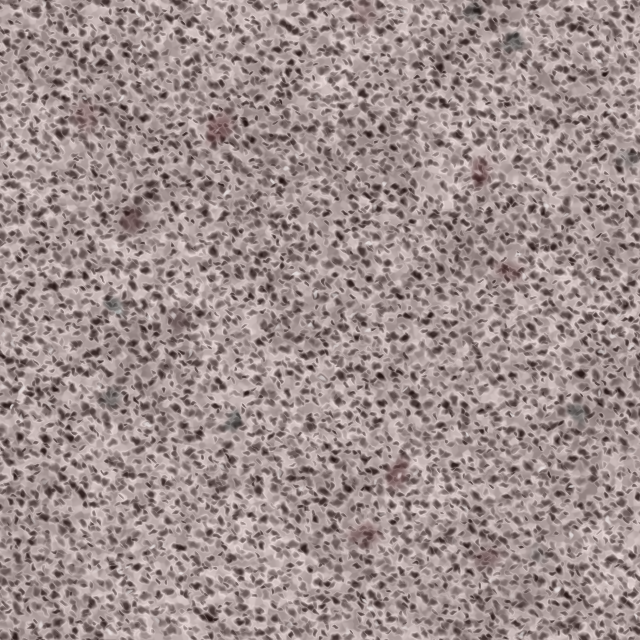
Reproduce this texture procedurally as a Shadertoy shader.

```glsl
// Weathered pinkish-grey stone, densely pitted with short slanted dark pores.
// Two scales of jittered elliptical pores with pale rims lie over smooth
// cellular grain; sparse dark pebbles and bright glints are scattered on top.

const vec3  STONE_TINT   = vec3(0.0, -0.060, -0.065); // offset from grey
const vec3  GREEN_PEBBLE = vec3(-0.045, 0.010, 0.010);
const vec3  RED_PEBBLE   = vec3(0.030, -0.030, -0.020);
const float BASE_TONE    = 0.695;
const float GRAIN_AMOUNT = 0.24;
const float PATCH_AMOUNT = 0.09;
const float RIM_AMOUNT   = 0.055;
const float PEBBLE_TONE  = 0.43;
const float PORE_SLANT   = -0.45;                     // radians
const float COARSE_GRID  = 50.0;                      // cells per canvas
const float FINE_GRID    = 71.0;
const float GRAIN_GRID   = 105.0;
const float PATCH_GRID   = 9.0;
const float PEBBLE_GRID  = 9.0;
const float GLINT_GRID   = 36.0;

vec3 hash3(vec2 cell, float seed) {
    vec3 q = fract(vec3(cell.xyx + seed * 17.3) * vec3(0.1031, 0.1030, 0.0973));
    q += dot(q, q.yxz + 33.33);
    return fract((q.xxy + q.yzz) * q.zyx);
}

// Smooth cellular noise: random cell values blended by distance, about -0.5..0.5
float cellNoise(vec2 p, float seed) {
    vec2 home = floor(p);
    float sum = 0.0, total = 0.0;
    for (int y = -1; y <= 1; y++)
    for (int x = -1; x <= 1; x++) {
        vec2 cell = home + vec2(x, y);
        vec3 rnd = hash3(cell, seed);
        vec2 d = p - cell - rnd.xy;
        float weight = exp(-7.0 * dot(d, d));
        sum += weight * rnd.z;
        total += weight;
    }
    return sum / total - 0.5;
}

// Scattered soft ellipses: x = strength, y = rim, z = random value of the strongest
vec3 flecks(vec2 p, float seed, vec2 axes, float spread, float chance) {
    vec2 home = floor(p);
    vec3 result = vec3(0.0);
    for (int y = -1; y <= 1; y++)
    for (int x = -1; x <= 1; x++) {
        vec2 cell = home + vec2(x, y);
        vec3 place = hash3(cell, seed);
        vec3 kind = hash3(cell, seed + 5.0);
        if (place.z > chance) continue;
        vec2 d = p - cell - mix(vec2(0.08), vec2(0.92), place.xy);
        float angle = PORE_SLANT + spread * (kind.x - 0.5);
        float c = cos(angle), s = sin(angle);
        d = vec2(c * d.x + s * d.y, c * d.y - s * d.x);
        float r = length(d / (axes * mix(0.75, 1.25, kind.y)));
        float strength = (1.0 - smoothstep(0.35, 1.4, r)) * mix(0.3, 1.0, kind.z);
        float rim = smoothstep(0.9, 1.4, r) * (1.0 - smoothstep(1.4, 2.0, r));
        if (strength > result.x) result.xz = vec2(strength, kind.y);
        result.y = max(result.y, rim);
    }
    return result;
}

// Layered sines bend the outlines so that pores are not clean ellipses
vec2 bend(vec2 p) {
    vec2 w = sin(p.yx * vec2(310.0, 270.0) + 2.0 * sin(p * 83.0));
    w += 0.6 * sin(p.yx * vec2(530.0, 610.0) + 3.0 * sin(p * 137.0));
    return p + 0.0011 * w;
}

void mainImage(out vec4 fragColor, in vec2 fragCoord) {
    vec2 p = fragCoord / iResolution.y;
    vec2 q = bend(p);

    // Ground: fine grain over broad, faint patches
    float tone = BASE_TONE + GRAIN_AMOUNT * cellNoise(p * GRAIN_GRID, 1.0);
    tone += PATCH_AMOUNT * cellNoise(p * PATCH_GRID, 2.0);

    // Pebbles: larger, softly outlined and slightly coloured
    vec2 rough = q + 0.012 * cellNoise(p * 40.0, 3.0);
    vec3 pebble = flecks(rough * PEBBLE_GRID, 4.0, vec2(0.20, 0.15), 5.0, 0.24);
    tone = mix(tone, PEBBLE_TONE + 0.5 * (tone - BASE_TONE), pebble.x);
    vec3 tint = mix(GREEN_PEBBLE, RED_PEBBLE, smoothstep(0.4, 0.8, pebble.z));

    // Pores: dark pits with pale rims
    vec3 coarse = flecks(q * COARSE_GRID, 11.0, vec2(0.38, 0.24), 1.7, 0.92);
    vec3 fine = flecks(q * FINE_GRID + 0.37, 23.0, vec2(0.36, 0.20), 2.0, 0.75);
    float pit = max(0.45 * coarse.x, 0.36 * fine.x);
    float rim = max(coarse.y, fine.y) * (1.0 - smoothstep(0.0, 0.15, pit));
    tone += RIM_AMOUNT * rim - pit * (1.0 - 0.6 * pebble.x);

    // Glints: rare bright crystals
    vec3 glint = flecks(q * GLINT_GRID, 37.0, vec2(0.20, 0.10), 3.0, 0.10);
    tone = mix(tone, 0.95, 0.8 * glint.x);

    vec3 color = vec3(tone) + STONE_TINT * (1.0 - 0.5 * glint.x) + tint * pebble.x;
    fragColor = vec4(clamp(color, 0.0, 1.0), 1.0);
}
```
